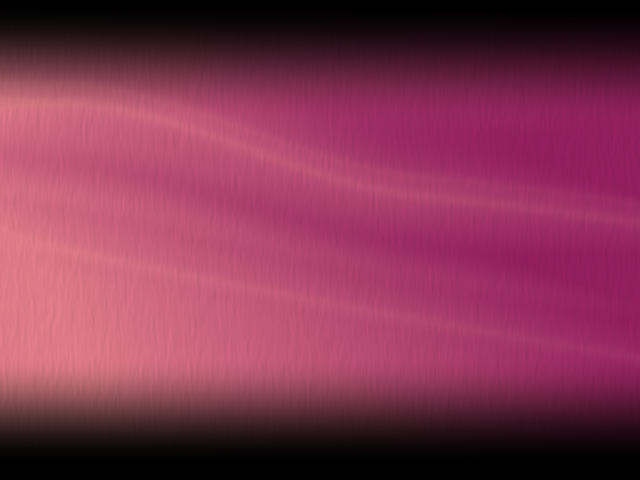
Reproduce this background procedurally as a WebGL 2 fragment shader.

```glsl
#version 300 es
precision highp float;

uniform vec2 u_resolution;
out vec4 fragColor;

const vec3 ROSE = vec3(0.87, 0.48, 0.53);
const vec3 MAGENTA = vec3(0.57, 0.12, 0.37);
const vec3 SHADE_TINT = vec3(1.0, 0.96, 0.88);
const float TOP_FADE = 0.25;      // depth where the upper shadow ends
const float BOTTOM_START = 0.74;  // depth where the lower shadow begins
const float BOTTOM_END = 0.97;
const vec2 FIBER_FREQ = vec2(150.0, 26.0);
const float FIBER_SLANT = 0.06;
const float FIBER_RELIEF = 0.065;

float hash(vec2 p) {
    return fract(sin(dot(p, vec2(127.1, 311.7))) * 43758.5453);
}

float noise(vec2 p) {
    vec2 i = floor(p);
    vec2 f = fract(p);
    f = f * f * (3.0 - 2.0 * f);
    return mix(mix(hash(i), hash(i + vec2(1.0, 0.0)), f.x),
               mix(hash(i + vec2(0.0, 1.0)), hash(i + vec2(1.0)), f.x), f.y);
}

float band(float offset, float width) {
    float d = offset / width;
    return exp(-d * d);
}

// Height of the brushed surface: long thin grains in two sizes
float fiber(vec2 p) {
    p.x += FIBER_SLANT * p.y + 0.006 * noise(p * vec2(18.0, 14.0));
    return 0.65 * noise(p * FIBER_FREQ)
         + 0.35 * noise(p * FIBER_FREQ * vec2(1.7, 2.1) + 31.0);
}

// Share of rose over magenta, with soft folds; depth runs downward
float foldLight(float x, float depth) {
    float upper = 0.20 + 0.15 * smoothstep(0.1, 0.65, x) + 0.10 * x * x;
    float lower = 0.49 + 0.30 * x - 0.045 * x * x;
    float valley = mix(upper, lower, 0.44);
    float crease = mix(upper, lower, 0.76);

    float light = 0.92 * pow(1.0 - x, 1.25) + 0.05;
    light += 0.42 * (depth - 0.5) * smoothstep(1.1, 0.4, x);
    light += 0.13 * band(depth - upper - 0.01, 0.035);
    light += 0.06 * band(depth - upper + 0.025, 0.012);
    light += 0.07 * band(depth - upper - 0.015, 0.012);
    light += 0.10 * band(depth - lower, 0.016);
    light += 0.08 * smoothstep(-0.02, 0.06, depth - lower) * (1.0 - x);
    light -= 0.17 * band(depth - valley, 0.045);
    light -= 0.06 * band(depth - crease, 0.025);
    light -= 0.13 * band(depth - upper + 0.11, 0.07) * smoothstep(0.25, 0.65, x);
    return clamp(light, 0.0, 1.0);
}

void main() {
    vec2 uv = gl_FragCoord.xy / u_resolution;
    vec2 p = gl_FragCoord.xy / u_resolution.y;
    float depth = 1.0 - uv.y;

    // Folded colour field
    vec3 color = mix(MAGENTA, ROSE, foldLight(uv.x, depth));

    // Embossed vertical grain
    float relief = fiber(p) - fiber(p + vec2(0.0025, -0.004));
    color *= 1.0 + FIBER_RELIEF * relief * 2.0;

    // Dark upper and lower edges, slightly warmer inside the shadow
    float topShade = smoothstep(0.005, TOP_FADE + 0.02 * uv.x, depth);
    float bottomShade = 1.0 - smoothstep(BOTTOM_START, BOTTOM_END, depth);
    float shade = topShade * bottomShade;
    vec3 gray = vec3(dot(color, vec3(0.3, 0.59, 0.11)));
    float dulling = 0.32 * (1.0 - shade) * (1.0 - 0.75 * uv.x);
    color = mix(color, gray, dulling) * mix(SHADE_TINT, vec3(1.0), shade);

    fragColor = vec4(color * shade, 1.0);
}
```
